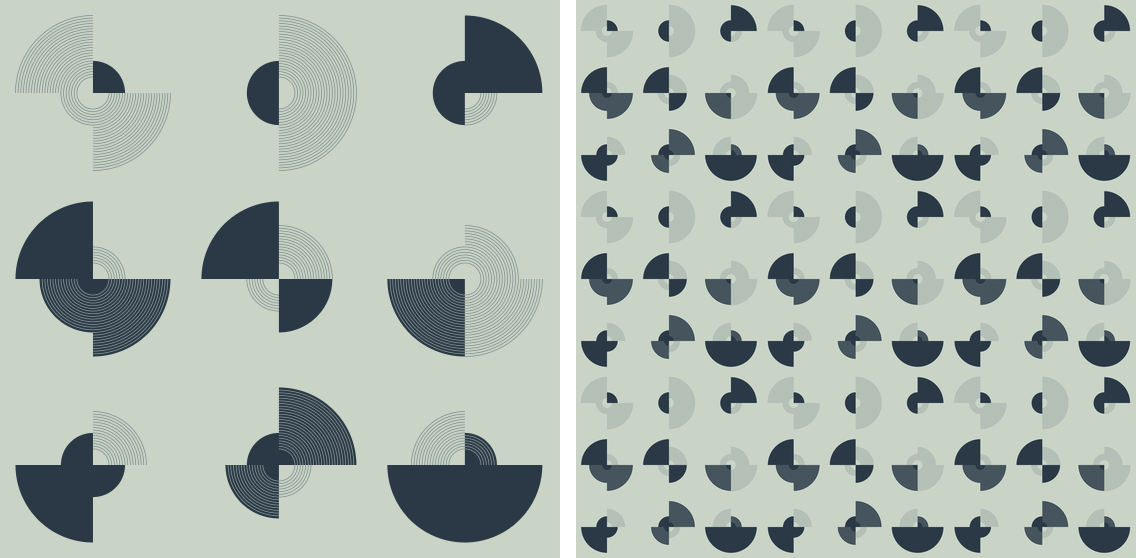
Left, the tile; right, the same tile 3 across and 3 down.
Write a WebGL 2 fragment shader that draws this pattern.

```glsl
#version 300 es
precision highp float;
// Grid of pinwheel motifs: quarter discs that are ringed, solid, or solid with inlaid rings.

uniform vec2 u_resolution;
out vec4 fragColor;

const vec2  CANVAS_IN_CELLS = vec2(512.0 / 170.0, 3.0); // a sliver of bare ground closes the right side
const int   GRID = 3;                  // motifs across and down
const float RING_STEP = 0.01437;       // gap between rings, in cells
const float LINE_WIDTH = 0.0043;       // ring thickness, in cells
const float INNER_RING = 6.0;          // first ring, in steps
const vec3  OUTER_RING = vec3(12.0, 20.0, 29.0); // small, medium, large radius, in steps

const vec3 GROUND = vec3(0.790, 0.830, 0.780);
const vec3 INK    = vec3(0.170, 0.225, 0.278);
const vec3 LINE   = vec3(0.515, 0.575, 0.570);

// Fill kinds: 0 rings on ground, 1 solid, 2 inlaid rings on ink.
// Each code is size + 3 * kind; order is lower left, lower right, upper left, upper right.
const ivec4 MOTIFS[9] = ivec4[9](
  ivec4(5, 3, 3, 1), ivec4(7, 0, 3, 8), ivec4(5, 5, 1, 6),
  ivec4(7, 8, 5, 0), ivec4(0, 4, 5, 1), ivec4(8, 2, 0, 1),
  ivec4(0, 2, 2, 3), ivec4(3, 2, 3, 2), ivec4(3, 0, 3, 5));

// Coverage of the side where depth is positive.
float inside(float depth, float px) {
  return clamp(0.5 + depth / px, 0.0, 1.0);
}

// Box-filtered coverage of a thin line at distance d from its centre.
float lineCoverage(float d, float px) {
  float halfWidth = 0.5 * LINE_WIDTH;
  float overlap = min(halfWidth, d + 0.5 * px) - max(-halfWidth, d - 0.5 * px);
  return clamp(overlap / px, 0.0, 1.0);
}

// Concentric rings from the inner one to the given last one.
float rings(float r, float last, float px) {
  float nearest = clamp(floor(r / RING_STEP + 0.5), INNER_RING, last);
  return lineCoverage(abs(r - nearest * RING_STEP), px);
}

// Colour of a full disc of the given code, before it is cut to a quarter.
vec3 discColour(int code, float r, float px) {
  int kind = code / 3;
  float outer = OUTER_RING[code % 3];
  if (kind == 0) return mix(GROUND, LINE, rings(r, outer, px));
  vec3 colour = mix(GROUND, INK, inside(outer * RING_STEP - r, px));
  if (kind == 2) colour = mix(colour, LINE, rings(r, outer - 1.0, px));
  return colour;
}

void main() {
  vec2 p = gl_FragCoord.xy / u_resolution * CANVAS_IN_CELLS;
  float px = CANVAS_IN_CELLS.y / u_resolution.y;

  // Cell and motif
  ivec2 cell = ivec2(floor(p)) % GRID;
  ivec4 motif = MOTIFS[cell.x + GRID * cell.y];
  vec2 local = fract(p) - 0.5;
  float r = length(local);

  // Quarters add up, so shared straight edges leave no gap
  vec3 colour = GROUND;
  for (int q = 0; q < 4; q++) {
    vec2 side = vec2(q % 2, q / 2) * 2.0 - 1.0;
    vec2 depth = local * side;
    float quarter = inside(depth.x, px) * inside(depth.y, px);
    colour += quarter * (discColour(motif[q], r, px) - GROUND);
  }
  fragColor = vec4(colour, 1.0);
}
```
